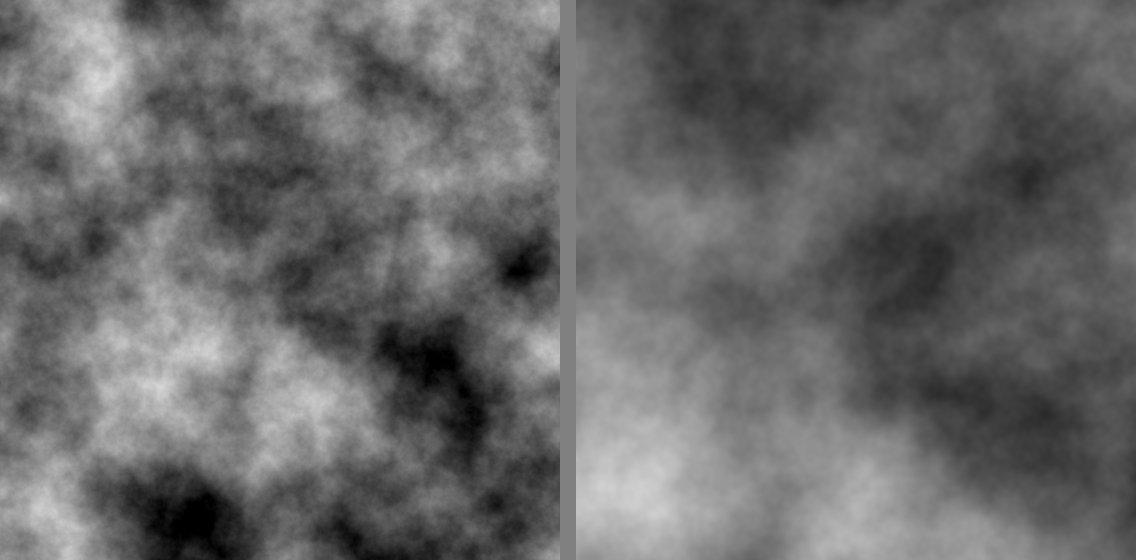
Left, the full canvas; right, a detail of the centre.
Write a Shadertoy shader that draws this texture.

```glsl
#define BASE_SCALE 3.0
#define OCTAVES 7
#define LACUNARITY 2.0
#define GAIN 0.575
#define MEAN_GREY 0.42
#define CONTRAST 0.65
#define SEED 17.0

const float TAU = 6.28319;

// Integer hash turned into a unit gradient direction
vec2 latticeGradient(ivec2 cell) {
    uvec2 q = uvec2(cell) * uvec2(73856093u, 19349663u);
    uint h = q.x ^ q.y;
    h = (h ^ (h >> 16)) * 0x7feb352du;
    h = (h ^ (h >> 15)) * 0x846ca68bu;
    h ^= h >> 16;
    float angle = TAU * float(h & 0xffffu) / 65536.0;
    return vec2(cos(angle), sin(angle));
}

float gradientNoise(vec2 p) {
    vec2 base = floor(p);
    ivec2 cell = ivec2(base);
    vec2 f = p - base;
    vec2 fade = f * f * f * (f * (f * 6.0 - 15.0) + 10.0);
    float a = dot(latticeGradient(cell), f);
    float b = dot(latticeGradient(cell + ivec2(1, 0)), f - vec2(1.0, 0.0));
    float c = dot(latticeGradient(cell + ivec2(0, 1)), f - vec2(0.0, 1.0));
    float d = dot(latticeGradient(cell + ivec2(1, 1)), f - vec2(1.0, 1.0));
    return mix(mix(a, b, fade.x), mix(c, d, fade.x), fade.y);
}

// Octaves are turned against each other to hide the lattice
float cloudNoise(vec2 p) {
    const mat2 turn = mat2(0.8, 0.6, -0.6, 0.8);
    float sum = 0.0;
    float amplitude = 1.0;
    for (int i = 0; i < OCTAVES; i++) {
        sum += amplitude * gradientNoise(p);
        p = LACUNARITY * (turn * p) + vec2(5.3, 9.7);
        amplitude *= GAIN;
    }
    return sum;
}

void mainImage(out vec4 fragColor, in vec2 fragCoord) {
    vec2 uv = fragCoord / iResolution.y;
    float cloud = cloudNoise(uv * BASE_SCALE + vec2(SEED, SEED * 0.37));
    float grey = clamp(MEAN_GREY + CONTRAST * cloud, 0.0, 1.0);
    fragColor = vec4(vec3(grey), 1.0);
}
```
